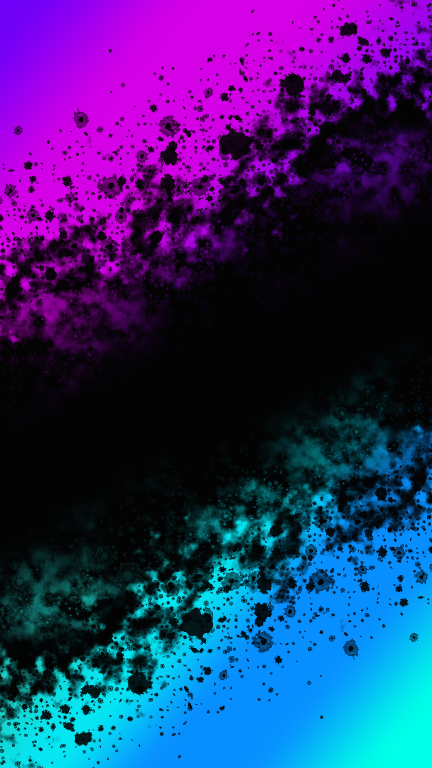
Give the GLSL for this background, as a Shadertoy shader.

```glsl
// Two diagonal neon gradients, violet above and cyan below, eaten by black ink splatter.

// Layout, in canvas widths measured from the centre
const float SLOPE = 0.48;         // tilt of the black band
const float HALF_GAP = 0.44;      // half height of the band
const float SPLASH_REACH = 0.40;  // how far blots fly from the band edge
const float BLOT_CHANCE = 0.62;
const int BLOT_LAYERS = 5;
const float LARGEST_CELL = 0.125;
const float CELL_SHRINK = 0.57;

// Colours
const vec3 BLACK = vec3(0.010, 0.011, 0.014);
const vec3 VIOLET = vec3(0.44, 0.0, 0.97);
const vec3 MAGENTA = vec3(0.83, 0.0, 0.90);
const vec3 PURPLE = vec3(0.54, 0.02, 0.93);
const vec3 TURQUOISE = vec3(0.10, 0.82, 0.78);
const vec3 CYAN = vec3(0.02, 0.90, 0.95);
const vec3 BLUE = vec3(0.03, 0.56, 1.0);
const vec3 AQUA = vec3(0.0, 1.0, 0.91);

float hash(vec2 p) {
    vec3 a = fract(p.xyx * 0.1031);
    a += dot(a, a.yzx + 33.33);
    return fract((a.x + a.y) * a.z);
}

float noise(vec2 p) {
    vec2 i = floor(p), f = fract(p);
    f = f * f * (3.0 - 2.0 * f);
    return mix(mix(hash(i), hash(i + vec2(1, 0)), f.x),
               mix(hash(i + vec2(0, 1)), hash(i + vec2(1, 1)), f.x), f.y);
}

float fbm(vec2 p) {
    float sum = 0.0, weight = 0.5;
    for (int i = 0; i < 5; i++) {
        sum += weight * noise(p);
        p = mat2(1.6, 1.2, -1.2, 1.6) * p + 17.3;
        weight *= 0.5;
    }
    return sum / 0.97;
}

// Signed distance above the upper edge of the black band
float aboveEdge(vec2 q) { return q.y - SLOPE * q.x - HALF_GAP; }

vec3 neon(vec2 p, float side) {
    float t = p.x - 0.85 * p.y;
    vec3 upper = mix(VIOLET, MAGENTA, smoothstep(-1.22, -0.78, t));
    upper = mix(upper, PURPLE, smoothstep(-0.55, -0.08, t));
    vec3 lower = mix(TURQUOISE, CYAN, smoothstep(0.10, 0.34, t));
    lower = mix(lower, BLUE, smoothstep(0.36, 0.62, t));
    lower = mix(lower, AQUA, smoothstep(0.80, 1.15, t));
    return side > 0.0 ? upper : lower;
}

// One blot per grid cell: x is dark ink over colour, y is light inside the band
vec2 blot(vec2 q, float cell, float seed, float pixel) {
    vec2 id = floor(q / cell), key = id + seed;
    float size = mix(0.10, 0.31, pow(hash(key + 3.7), 1.6));
    vec2 jitter = vec2(hash(key + 11.3), hash(key + 23.9)) - 0.5;
    vec2 centre = (id + 0.5 + jitter * (1.0 - 2.6 * size)) * cell;
    float height = aboveEdge(centre);
    float fade = 1.0 - smoothstep(0.0, SPLASH_REACH, abs(height));
    if (hash(key + 41.1) > BLOT_CHANCE * fade) return vec2(0.0);

    // Turned, stretched and ragged disc
    float angle = 6.2832 * hash(key + 57.0), radius = size * cell;
    vec2 v = q - centre;
    v = mat2(cos(angle), sin(angle), -sin(angle), cos(angle)) * v;
    v.y *= 1.0 + 1.3 * pow(hash(key + 71.0), 4.0);
    float rag = noise(v * 3.0 / radius + key * 7.0);
    float dist = length(v) - radius * (0.7 + 0.6 * rag);
    float body = 1.0 - smoothstep(-pixel, pixel, dist);
    float ring = 1.0 - smoothstep(0.0, pixel + 0.12 * radius, abs(dist));
    float core = 1.0 - smoothstep(0.25, 0.55, length(v) / radius + 0.3 * (rag - 0.5));

    float petals = max(body * (0.25 + 0.4 * rag), max(0.65 * ring, core));
    float ink = hash(key + 83.0) > 0.6 ? petals : 0.9 * body;
    float light = 0.22 * body * rag + 0.28 * ring + 0.5 * core;
    return height > -0.06 ? vec2(ink, 0.0) : vec2(0.0, light * fade);
}

void mainImage(out vec4 fragColor, in vec2 fragCoord) {
    vec2 p = (fragCoord - 0.5 * iResolution.xy) / iResolution.x;
    float pixel = 1.0 / iResolution.x;

    // The lower splash is the upper one turned by half a circle
    float side = p.y < SLOPE * p.x ? -1.0 : 1.0;
    vec2 q = p * side;
    float height = aboveEdge(q);

    // Eroded edge of the colour
    float broad = fbm(q * 7.0 + 4.0);
    float fine = fbm(q * 34.0 + 9.0);
    float edge = height - 0.02 + 0.5 * (broad - 0.5) + 0.42 * (fine - 0.5);
    float light = pow(smoothstep(-0.09, 0.10, edge), 1.4);

    // Dim mottled haze and lacy veins fading into the band
    float depth = smoothstep(-0.36, -0.02, height);
    float patches = smoothstep(0.42, 0.68, fbm(q * 6.0 + 31.0));
    float veins = pow(1.0 - abs(2.0 * fbm(q * 17.0 + 50.0) - 1.0), 9.0);
    float haze = depth * patches * (0.7 * smoothstep(0.35, 0.75, fine) + 0.22 * veins);
    light = max(light, haze);

    // Scattered blots, from large to specks
    float cell = LARGEST_CELL;
    for (int i = 0; i < BLOT_LAYERS; i++) {
        vec2 splash = blot(q + 0.0, cell, 13.0 + 29.0 * float(i), pixel);
        light *= 1.0 - splash.x;
        light = max(light, splash.y * (0.35 + 0.65 * patches));
        cell *= CELL_SHRINK;
    }

    fragColor = vec4(mix(BLACK, neon(p, side), clamp(light, 0.0, 1.0)), 1.0);
}
```
